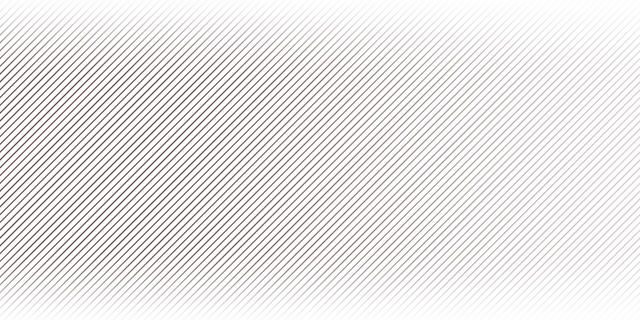
Give the GLSL for this pattern, as a WebGL 2 fragment shader.

```glsl
#version 300 es
precision highp float;

uniform vec2 u_resolution;
out vec4 fragColor;

float hash(float n) {
    return fract(sin(n * 127.1) * 43758.5453);
}

// Box-filtered coverage of a stripe centred on zero
float stripe(float d, float halfWidth, float pixel) {
    float a = clamp(d - 0.5 * pixel, -halfWidth, halfWidth);
    float b = clamp(d + 0.5 * pixel, -halfWidth, halfWidth);
    return (b - a) / pixel;
}

void main() {
    vec2 uv = gl_FragCoord.xy / u_resolution;
    vec2 p = gl_FragCoord.xy / u_resolution.y;

    // Diagonal lines: 41 down the height, 82 across the width
    float lines = 41.0;
    float t = (p.x - p.y) * lines;
    float pixel = lines * 1.41421 / u_resolution.y;
    float coverage = stripe(fract(t) - 0.5, 0.105, pixel);

    // Ink fades toward the top, bottom and right
    float fadeY = smoothstep(-0.03, 0.24, uv.y) * smoothstep(1.03, 0.74, uv.y);
    float fadeX = mix(1.0, 0.26, smoothstep(0.2, 1.05, uv.x));

    // Slight warm or mauve cast from line to line
    vec3 brown = vec3(0.34, 0.27, 0.25);
    vec3 mauve = vec3(0.36, 0.26, 0.30);
    vec3 ink = mix(brown, mauve, 0.5 * hash(floor(t)));

    vec3 paper = vec3(0.995);
    fragColor = vec4(mix(paper, ink, coverage * fadeX * fadeY), 1.0);
}
```
